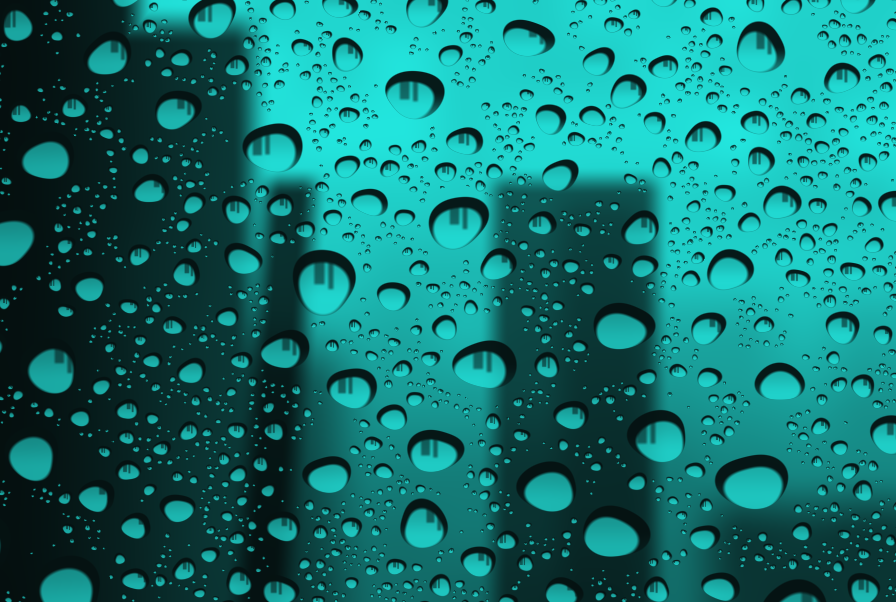
A Shadertoy shader for this texture:

```glsl
const int LEVELS = 5;
const vec3 SHADOW_TEAL = vec3(0.015, 0.035, 0.035);
const vec3 BRIGHT_TEAL = vec3(0.135, 0.90, 0.87);

struct Drop { vec2 centre; float radius; float seed; };

float hash(vec2 p, float salt) {
    vec3 q = fract(vec3(p.xyx + salt * 7.31) * vec3(0.1031, 0.1030, 0.0973));
    q += dot(q, q.yzx + 33.33);
    return fract((q.x + q.y) * q.z);
}

float noise(vec2 p) {
    vec2 i = floor(p), f = fract(p);
    f = f * f * (3.0 - 2.0 * f);
    float low = mix(hash(i, 0.0), hash(i + vec2(1, 0), 0.0), f.x);
    float high = mix(hash(i + vec2(0, 1), 0.0), hash(i + vec2(1, 1), 0.0), f.x);
    return mix(low, high, f.y);
}

float softBox(vec2 p, vec2 low, vec2 high, float blur) {
    vec2 a = smoothstep(low - blur, low + blur, p);
    vec2 b = 1.0 - smoothstep(high - blur, high + blur, p);
    return a.x * a.y * b.x * b.y;
}

// Blurred sky and towers behind the glass
float lightBehind(vec2 p) {
    float light = mix(0.42, 0.95, smoothstep(-0.05, 0.8, p.y));
    light *= 1.0 - 0.5 * softBox(p, vec2(0.3, -1.0), vec2(0.56, 0.42), 0.07);
    light *= 1.0 - 0.62 * softBox(p, vec2(0.82, -1.0), vec2(1.09, 0.70), 0.025);
    light *= 1.0 - 0.25 * softBox(p, vec2(0.93, -1.0), vec2(1.07, 0.66), 0.04);
    light *= 1.0 - 0.55 * softBox(p, vec2(1.18, -1.0), vec2(3.0, 0.16), 0.06);
    float leftTower = max(softBox(p, vec2(-1.0), vec2(0.42, 0.96), 0.035),
                          softBox(p, vec2(-1.0), vec2(0.23, 2.0), 0.03));
    light = mix(light, mix(0.03, 0.22, smoothstep(0.0, 0.45, p.x)), leftTower);
    vec2 leaning = p + vec2(0.07 * (1.0 - p.y), 0.0);
    light *= 1.0 - 0.8 * softBox(leaning, vec2(0.465, -1.0), vec2(0.545, 0.70), 0.025);
    return light * (0.94 + 0.12 * noise(p * 9.0));
}

// Each level is a turned grid holding at most one drop per cell
float cellSize(int level) { return 0.16 * pow(0.54, float(level)); }

mat2 gridTurn(int level) {
    float angle = 0.45 + 1.13 * float(level);
    return mat2(cos(angle), sin(angle), -sin(angle), cos(angle));
}

vec2 toGrid(vec2 p, int level) {
    return gridTurn(level) * p / cellSize(level) + 40.0;
}

Drop dropInCell(vec2 id, int level) {
    float salt = float(level) * 5.0 + 1.0;
    float size = hash(id, salt);
    float radius = mix(0.18, 0.36, size * size);
    float margin = radius * 1.2;
    vec2 jitter = vec2(hash(id, salt + 1.0), hash(id, salt + 2.0));
    vec2 place = id - 40.0 + mix(vec2(margin), vec2(1.0 - margin), jitter);
    float present = step(hash(id, salt + 3.0), 0.86);
    return Drop(place * cellSize(level) * gridTurn(level),
                radius * cellSize(level) * present, hash(id, salt + 4.0));
}

// A drop is absent where a larger one already sits
bool isBlocked(Drop drop, int level) {
    for (int i = 0; i < level; i++) {
        vec2 id = floor(toGrid(drop.centre, i));
        for (int k = 0; k < 9; k++) {
            Drop other = dropInCell(id + vec2(k % 3 - 1, k / 3 - 1), i);
            float reach = 1.15 * drop.radius + 1.2 * other.radius;
            if (other.radius > 0.0 && distance(drop.centre, other.centre) < reach) return true;
        }
    }
    return false;
}

// Uneven, slightly flattened outline: 1 on its edge
float outline(vec2 q, float seed) {
    q.y *= mix(1.0, 1.3, fract(seed * 7.0));
    q.x += 0.25 * (fract(seed * 13.0) - 0.5) * q.y;
    float angle = atan(q.y, q.x);
    float wobble = 0.06 * sin(2.0 * angle + seed * 40.0) + 0.05 * sin(3.0 * angle + seed * 90.0);
    return length(q) / (1.0 + wobble);
}

// Dark crescent above a bright, upside-down view of the sky
float shadeDrop(float light, vec2 p, Drop drop, float pixel) {
    vec2 q = (p - drop.centre) / drop.radius;
    float blur = pixel / drop.radius;
    float body = 1.0 - smoothstep(1.0 - blur, 1.0 + blur, outline(q, drop.seed));
    float rim = body * mix(0.45, 0.96, smoothstep(-0.9, 0.1, q.y));
    float lean = 0.34 * (fract(drop.seed * 23.0) - 0.35);
    float inner = outline(q + vec2(lean, 0.2), drop.seed);
    float pane = body * (1.0 - smoothstep(0.76 - blur, 0.84 + blur, inner));
    float sky = mix(0.66, 0.96, sqrt(light)) * mix(1.0, 0.82, smoothstep(-0.6, 0.6, q.y));
    float shift = fract(drop.seed * 31.0) - 0.5;
    float towers = softBox(q, vec2(shift - 0.3, -0.1 + shift * 0.4), vec2(shift + 0.02, 2.0), 0.07)
                 + softBox(q, vec2(shift + 0.14, -0.25), vec2(shift + 0.3, 2.0), 0.07);
    sky *= 1.0 - 0.5 * towers * step(0.35, fract(drop.seed * 53.0));
    return mix(mix(light, 0.04, rim), sky, pane);
}

void mainImage(out vec4 fragColor, in vec2 fragCoord) {
    vec2 p = fragCoord / iResolution.y;
    float pixel = 1.0 / iResolution.y;
    float light = lightBehind(p);
    for (int level = 0; level < LEVELS; level++) {
        Drop drop = dropInCell(floor(toGrid(p, level)), level);
        if (distance(p, drop.centre) > 1.25 * drop.radius || drop.radius == 0.0) continue;
        if (isBlocked(drop, level)) continue;
        light = shadeDrop(light, p, drop, pixel);
        break;
    }
    fragColor = vec4(mix(SHADOW_TEAL, BRIGHT_TEAL, light), 1.0);
}
```
